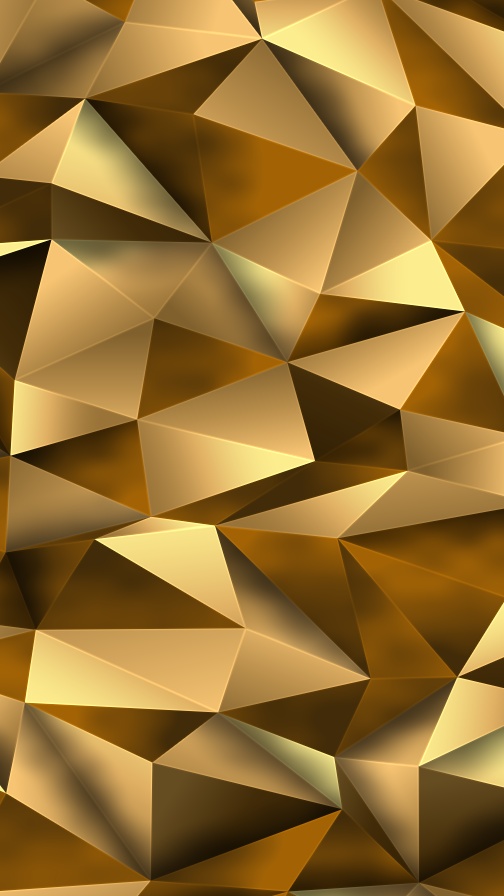
Write a Shadertoy shader that draws this background.

```glsl
const vec2 AXIS_U = vec2(0.245, -0.085);   // lattice steps, in canvas widths
const vec2 AXIS_V = vec2(0.05, 0.165);
const float JITTER = 0.72;
const float GRADIENT_LENGTH = 0.27;
const float CREASE_WIDTH = 0.085;
const float CREASE_SHARE = 0.3;
const float RIM_WIDTH = 0.004;
const float CLOUD_SCALE = 9.0;
const float AMBER_SHARE = 0.43;
const float DARK_SHARE = 0.11;
const float GLINT_SHARE = 0.14;

const vec3 SHADOW = vec3(0.20, 0.13, 0.02);
const vec3 BRONZE = vec3(0.26, 0.17, 0.03);
const vec3 OLIVE = vec3(0.40, 0.30, 0.13);
const vec3 AMBER = vec3(0.43, 0.27, 0.03);
const vec3 BRIGHT_AMBER = vec3(0.64, 0.39, 0.02);
const vec3 TAN = vec3(0.60, 0.45, 0.22);
const vec3 PALE_GOLD = vec3(0.88, 0.69, 0.39);
const vec3 WARM_GOLD = vec3(0.97, 0.77, 0.45);
const vec3 HIGHLIGHT = vec3(0.99, 0.93, 0.56);

float hash(vec2 p) {
    return fract(sin(dot(p, vec2(127.1, 311.7))) * 43758.5453);
}

float valueNoise(vec2 p) {
    vec2 i = floor(p), f = fract(p);
    f = f * f * (3.0 - 2.0 * f);
    return mix(mix(hash(i), hash(i + vec2(1, 0)), f.x),
               mix(hash(i + vec2(0, 1)), hash(i + vec2(1, 1)), f.x), f.y);
}

float cross2(vec2 a, vec2 b) { return a.x * b.y - a.y * b.x; }

// Signed distance to the line a-b, positive on its left
float edgeDistance(vec2 p, vec2 a, vec2 b) {
    return cross2(normalize(b - a), p - a);
}

vec2 latticeVertex(vec2 id) {
    vec2 offset = vec2(hash(id), hash(id + 57.3)) - 0.5;
    return mat2(AXIS_U, AXIS_V) * (id + JITTER * offset);
}

vec3 ramp(vec3 low, vec3 middle, vec3 high, float t) {
    t = clamp(t, 0.0, 1.0) * 2.0;
    return t < 1.0 ? mix(low, middle, t) : mix(middle, high, t - 1.0);
}

// Metal colour of one facet; t runs along its gradient
vec3 facetColour(float kind, float t, float cloud) {
    if (kind < AMBER_SHARE)
        return ramp(BRONZE, AMBER, BRIGHT_AMBER, t + 0.8 * (cloud - 0.5));
    if (kind < AMBER_SHARE + DARK_SHARE)
        return ramp(SHADOW, BRONZE, OLIVE, t);
    if (kind < AMBER_SHARE + DARK_SHARE + GLINT_SHARE)
        return ramp(TAN, PALE_GOLD, HIGHLIGHT, smoothstep(-0.1, 0.85, t));
    return ramp(mix(OLIVE, TAN, 0.5), mix(TAN, PALE_GOLD, 0.45), WARM_GOLD, t);
}

// Adds a counterclockwise triangle, weighted by its pixel coverage
void addFacet(vec2 p, vec2 a, vec2 b, vec2 c, vec2 seed, float cloud, inout vec4 sum) {
    float creaseDistance = edgeDistance(p, a, b);
    float inside = min(creaseDistance, min(edgeDistance(p, b, c), edgeDistance(p, c, a)));
    float coverage = clamp(0.5 + inside * iResolution.x, 0.0, 1.0);
    if (coverage <= 0.0) return;

    float angle = 6.2832 * hash(seed + 3.7);
    float slope = mix(0.5, 1.5, hash(seed + 8.1)) / GRADIENT_LENGTH;
    float t = 0.5 + 0.6 * (hash(seed + 5.9) - 0.5);
    t += slope * dot(p - (a + b + c) / 3.0, vec2(cos(angle), sin(angle)));
    vec3 colour = facetColour(hash(seed), t, cloud);

    // Soft dark fold along one side, thin lit rim on all sides
    float fold = step(hash(seed + 11.3), CREASE_SHARE);
    float foldShade = smoothstep(-0.02, CREASE_WIDTH, creaseDistance + 0.05 * (cloud - 0.5));
    colour *= mix(1.0, mix(0.4, 1.0, foldShade), fold);
    colour *= 1.0 + 0.14 * (1.0 - smoothstep(0.0, RIM_WIDTH, inside));
    sum += coverage * vec4(colour, 1.0);
}

void mainImage(out vec4 fragColor, in vec2 fragCoord) {
    vec2 p = fragCoord / iResolution.x;
    vec2 home = floor(inverse(mat2(AXIS_U, AXIS_V)) * p);
    vec2 q = p * CLOUD_SCALE * vec2(0.8, 1.2);
    float cloud = 0.65 * valueNoise(q) + 0.35 * valueNoise(2.1 * q + 17.0);
    vec4 sum = vec4(0.0);

    // Split each nearby quad along a diagonal that keeps both halves valid
    for (int y = -1; y <= 1; y++)
    for (int x = -1; x <= 1; x++) {
        vec2 id = home + vec2(x, y);
        vec2 a = latticeVertex(id);
        vec2 b = latticeVertex(id + vec2(1, 0));
        vec2 c = latticeVertex(id + vec2(1, 1));
        vec2 d = latticeVertex(id + vec2(0, 1));
        bool validAC = cross2(b - a, c - a) > 0.0 && cross2(c - a, d - a) > 0.0;
        bool validBD = cross2(c - b, d - b) > 0.0 && cross2(d - b, a - b) > 0.0;
        vec2 seed = id + 31.7;
        if (validAC && (!validBD || hash(id + 91.1) < 0.5)) {
            addFacet(p, c, a, b, seed, cloud, sum);
            addFacet(p, a, c, d, seed + 0.37, cloud, sum);
        } else {
            addFacet(p, d, b, c, seed, cloud, sum);
            addFacet(p, b, d, a, seed + 0.37, cloud, sum);
        }
    }
    fragColor = vec4(sum.rgb / max(sum.a, 0.001), 1.0);
}
```
